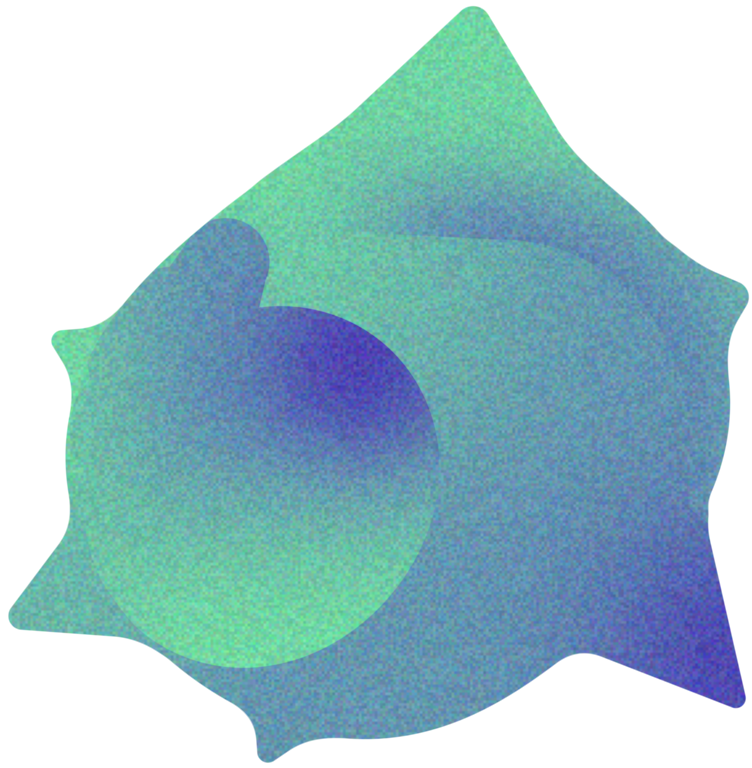
A Shadertoy shader for this background:

```glsl
const vec3 GREEN  = vec3(0.45, 0.88, 0.63);
const vec3 TEAL   = vec3(0.39, 0.59, 0.69);
const vec3 INDIGO = vec3(0.29, 0.23, 0.70);
const vec3 PAPER  = vec3(1.0);

const vec2 BODY_CENTRE  = vec2(0.518, 0.440);
const vec2 MOUTH_CENTRE = vec2(0.341, 0.366);
const vec2 FRONT_CORNER = vec2(0.651, 0.443);
const float FRONT_RADIUS = 0.245;
const float FILLET = 0.03;
const float GRAIN_CELLS = 290.0;
const float GRAIN_AMOUNT = 0.17;

vec3 hash3(vec2 cell) {
    vec3 h = fract(cell.xyx * vec3(0.1031, 0.1030, 0.0973));
    h += dot(h, h.yxz + 33.33);
    return fract((h.xxy + h.yzz) * h.zyx);
}

vec3 grain(vec2 p) {
    vec2 cell = floor(p), f = fract(p);
    f = f * f * (3.0 - 2.0 * f);
    vec3 low  = mix(hash3(cell), hash3(cell + vec2(1, 0)), f.x);
    vec3 high = mix(hash3(cell + vec2(0, 1)), hash3(cell + vec2(1, 1)), f.x);
    return mix(low, high, f.y) - 0.5;
}

float smoothUnion(float a, float b) {
    float h = max(FILLET - abs(a - b), 0.0) / FILLET;
    return min(a, b) - h * h * FILLET * 0.25;
}

// Round shape drawn out along a tilted axis, with a four-sided ripple
float blob(vec2 p, float radius, float stretch, float tilt, float ripple) {
    float angle = atan(p.y, p.x);
    return length(p) - radius - stretch * cos(2.0 * (angle - tilt)) - ripple * cos(4.0 * angle);
}

float segment(vec2 p, vec2 a, vec2 b) {
    vec2 pa = p - a, ba = b - a;
    return length(pa - ba * clamp(dot(pa, ba) / dot(ba, ba), 0.0, 1.0));
}

float side(vec2 p, vec2 a, vec2 b) {
    vec2 e = b - a, v = p - a;
    return e.x * v.y - e.y * v.x;
}

// Triangle with rounded corners
float spike(vec2 p, vec2 tip, vec2 a, vec2 b, float rounding) {
    float d = min(segment(p, tip, a), min(segment(p, a, b), segment(p, b, tip)));
    vec3 s = vec3(side(p, tip, a), side(p, a, b), side(p, b, tip));
    bool inside = all(greaterThan(s, vec3(0.0))) || all(lessThan(s, vec3(0.0)));
    return (inside ? -d : d) - rounding;
}

float silhouette(vec2 p, float body) {
    float d = body;
    d = smoothUnion(d, spike(p, vec2(0.616, 0.969), vec2(0.371, 0.740), vec2(0.762, 0.727), 0.023));
    d = smoothUnion(d, spike(p, vec2(0.954, 0.613), vec2(0.872, 0.648), vec2(0.898, 0.518), 0.021));
    d = smoothUnion(d, spike(p, vec2(0.958, 0.091), vec2(0.905, 0.323), vec2(0.729, 0.180), 0.013));
    d = smoothUnion(d, spike(p, vec2(0.349, 0.021), vec2(0.341, 0.128), vec2(0.449, 0.089), 0.014));
    d = smoothUnion(d, spike(p, vec2(0.029, 0.198), vec2(0.137, 0.342), vec2(0.208, 0.185), 0.018));
    return smoothUnion(d, spike(p, vec2(0.081, 0.556), vec2(0.156, 0.562), vec2(0.124, 0.486), 0.014));
}

float frontEdge(vec2 p) {
    vec2 q = p - FRONT_CORNER;
    q.y += 0.05 * min(q.x, 0.0);
    float d = length(max(q, 0.0)) + min(max(q.x, q.y), 0.0) - FRONT_RADIUS;
    return min(d, p.y - 0.342 + 0.8 * max(p.x - 0.893, 0.0));
}

float mouthShape(vec2 p) {
    vec2 root = vec2(0.195, 0.440), tip = vec2(0.294, 0.659), axis = tip - root;
    float along = clamp(dot(p - root, axis) / dot(axis, axis), 0.0, 1.0);
    float ear = length(p - root - axis * along) - mix(0.104, 0.057, along);
    ear = min(ear, length(p - vec2(0.228, 0.538)) - 0.1146);
    return min(ear, blob(p - MOUTH_CENTRE, 0.232, 0.013, 0.87, 0.0));
}

float glow(vec2 p, vec2 centre, float radius) {
    vec2 q = (p - centre) / radius;
    return exp(-dot(q, q));
}

// Shades run from 0 (green) to 1 (indigo)
float backShade(vec2 p, float edge) {
    float shadow = exp(-pow(max(edge, 0.0) / 0.098, 2.0)) * smoothstep(0.34, 0.64, p.x);
    return mix(0.08 + 0.2 * smoothstep(0.7, 0.95, p.x), 0.56, shadow);
}

float frontShade(vec2 p) {
    float shade = 0.14 + 0.36 * smoothstep(-0.08, 0.48, length(p - vec2(0.39, 0.67)));
    float leftShade = mix(0.28, 0.08, smoothstep(0.25, 0.5, p.y));
    shade = mix(leftShade, shade, smoothstep(0.08, 0.34, p.x));
    return shade + 0.43 * glow(p, vec2(0.97, 0.14), 0.2);
}

float mouthShade(vec2 p) {
    float shade = mix(0.06, 0.5, smoothstep(0.15, 0.48, p.y));
    shade = mix(0.19, shade, smoothstep(0.05, 0.29, p.x));
    return shade + 0.45 * glow(p, vec2(0.467, 0.533), 0.135);
}

void mainImage(out vec4 fragColor, in vec2 fragCoord) {
    vec2 p = fragCoord / iResolution.y;
    float soft = 1.0 / iResolution.y;
    float body = blob(p - BODY_CENTRE, 0.405, 0.031, 0.524, 0.010);

    // Layers, back to front; the front edge melts away to the left
    float edge = frontEdge(p);
    float edgeSoft = soft + 0.08 * smoothstep(0.52, 0.30, p.x) * smoothstep(0.55, 0.65, p.y);
    float shade = mix(backShade(p, edge), frontShade(p), smoothstep(edgeSoft, -edgeSoft, edge));
    float mouth = max(mouthShape(p), body);
    shade = mix(shade, mouthShade(p), smoothstep(soft, -soft, mouth));

    // Colour ramp and grain
    vec3 colour = mix(GREEN, TEAL, clamp(shade * 2.0, 0.0, 1.0));
    colour = mix(colour, INDIGO, clamp(shade * 2.0 - 1.0, 0.0, 1.0));
    colour += GRAIN_AMOUNT * grain(p * GRAIN_CELLS);

    float cover = smoothstep(soft, -soft, silhouette(p, body));
    fragColor = vec4(mix(PAPER, colour, cover), 1.0);
}
```
